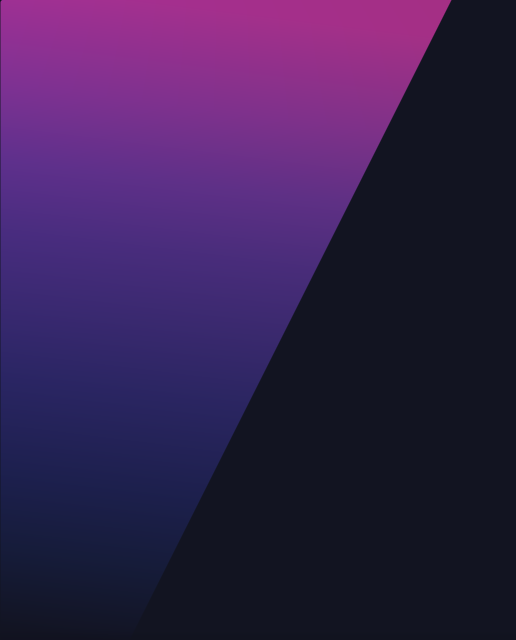
Give the GLSL for this background, as a Shadertoy shader.

```glsl
// A tilted dusk gradient, from magenta through violet to navy, fills the left.
// A slanted straight edge cuts it off against a flat, near-black panel.
// The gradient is a chain of clamped colour blends; the edge is a line distance.

// Blend progress from one stop to the next, held at both ends
float ramp(float from, float to, float t) {
    return clamp((t - from) / (to - from), 0.0, 1.0);
}

// Colour of the dusk at height t, bottom to top
vec3 duskGradient(float t) {
    vec3 c = vec3(0.071, 0.078, 0.135);
    c = mix(c, vec3(0.085, 0.108, 0.225), ramp(0.02, 0.14, t));
    c = mix(c, vec3(0.112, 0.124, 0.305), ramp(0.14, 0.26, t));
    c = mix(c, vec3(0.165, 0.146, 0.390), ramp(0.26, 0.41, t));
    c = mix(c, vec3(0.285, 0.174, 0.500), ramp(0.41, 0.64, t));
    c = mix(c, vec3(0.370, 0.188, 0.550), ramp(0.64, 0.75, t));
    c = mix(c, vec3(0.495, 0.193, 0.575), ramp(0.75, 0.87, t));
    return mix(c, vec3(0.645, 0.186, 0.580), ramp(0.87, 1.03, t));
}

// Signed distance to a rounded box centred on the origin
float roundedBox(vec2 p, vec2 halfSize, float radius) {
    vec2 q = abs(p) - halfSize + radius;
    return length(max(q, 0.0)) + min(max(q.x, q.y), 0.0) - radius;
}

void mainImage(out vec4 fragColor, in vec2 fragCoord) {
    vec2 uv = fragCoord / iResolution.xy;
    vec2 p = fragCoord / iResolution.y;
    float aspect = iResolution.x / iResolution.y;
    float pixel = 1.0 / iResolution.y;
    vec3 panel = vec3(0.071, 0.080, 0.131);

    // Dusk bands rise slightly to the left, with less blue at upper right
    vec3 dusk = duskGradient(uv.y + 0.1 * uv.x);
    dusk.b -= 0.07 * uv.x * uv.y;

    // Slanted edge, measured across the line in units of the height
    vec2 slope = vec2(0.624 * aspect, 1.0);
    float edge = (p.x - 0.251 * aspect - slope.x * p.y) / length(slope);
    vec3 color = mix(dusk, panel, smoothstep(-0.75 * pixel, 0.75 * pixel, edge));

    // Faint dark rim and small rounded corners
    vec2 halfSize = 0.5 * vec2(aspect, 1.0);
    float corner = roundedBox(p - halfSize, halfSize, 0.005);
    color = mix(color, panel, smoothstep(-0.5 * pixel, 0.5 * pixel, corner));
    color = mix(color, panel, 0.5 * (1.0 - smoothstep(0.0005, 0.002, p.x)));

    // Slight darkening along the bottom
    color *= mix(0.92, 1.0, smoothstep(0.0, 0.02, p.y));
    fragColor = vec4(color, 1.0);
}
```
